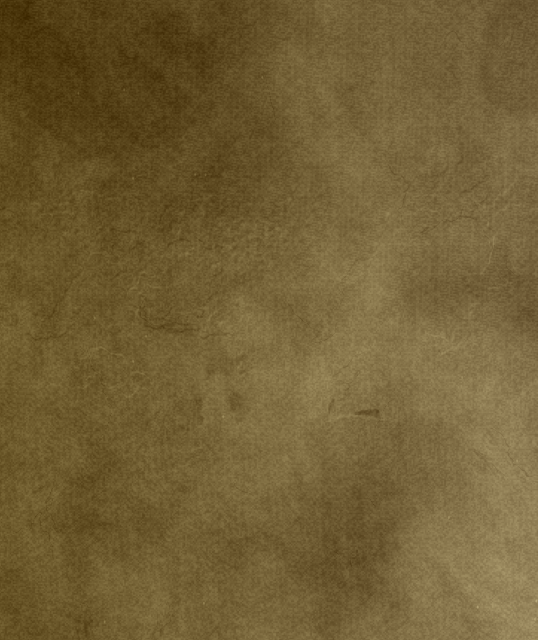
Reproduce this texture procedurally as a Shadertoy shader.

```glsl
float hash(vec2 p) {
    return fract(sin(dot(p, vec2(127.1, 311.7))) * 43758.5453);
}

float noise(vec2 p) {
    vec2 i = floor(p), f = fract(p);
    f *= f * (3.0 - 2.0 * f);
    return mix(mix(hash(i), hash(i + vec2(1, 0)), f.x),
               mix(hash(i + vec2(0, 1)), hash(i + vec2(1, 1)), f.x), f.y);
}

float fbm(vec2 p) {
    float sum = 0.0, amp = 0.52;
    for (int i = 0; i < 5; i++) {
        sum += amp * noise(p);
        p = mat2(1.6, 1.2, -1.2, 1.6) * p + 17.3;
        amp *= 0.5;
    }
    return sum;
}

float segment(vec2 p, vec2 a, vec2 b) {
    vec2 d = b - a;
    return length(p - a - d * clamp(dot(p - a, d) / dot(d, d), 0.0, 1.0));
}

// Broad stains and worn lights: centre, radius, strength
float stains(vec2 p) {
    vec4 spots[10] = vec4[10](
        vec4(0.27, 0.91, 0.21, -0.48), vec4(0.00, 1.00, 0.22, -0.38),
        vec4(0.34, 0.74, 0.11, -0.22), vec4(0.55, 0.48, 0.15, 0.20),
        vec4(0.86, 0.14, 0.18, 0.34), vec4(0.55, 0.15, 0.13, -0.42),
        vec4(0.66, 0.54, 0.07, -0.28), vec4(0.83, 0.52, 0.09, -0.38),
        vec4(0.68, 0.27, 0.07, -0.24), vec4(0.82, 1.00, 0.18, -0.25));
    float tone = 0.0;
    for (int i = 0; i < 10; i++) {
        vec2 d = (p - spots[i].xy) / spots[i].z;
        tone += spots[i].w * exp(-dot(d, d));
    }
    return tone;
}

// Raised flakes with crisp, ragged borders
float flakes(vec2 p) {
    float h = fbm(p * 11.0 + 4.0);
    return smoothstep(0.48, 0.51, h) + smoothstep(0.59, 0.62, h);
}

void mainImage(out vec4 fragColor, in vec2 fragCoord) {
    vec2 p = fragCoord / iResolution.y;
    float px = 1.0 / iResolution.y;
    vec2 warp = vec2(fbm(p * 6.0), fbm(p * 6.0 + 31.0)) - 0.5;

    // Soft lighting and cloudy mottling
    float tone = 0.41 + 0.34 * smoothstep(0.0, 0.58, p.x);
    tone += stains(p + 0.16 * warp);
    tone += 0.5 * (fbm(p * 5.0 + 2.0 * warp + 9.0) - 0.5);
    tone += 0.35 * (fbm(p * 26.0 + 3.0 * warp) - 0.5);
    tone += 0.07 * (noise(p * vec2(70.0, 9.0) + 5.0 * warp) - 0.5);

    // Lit and shaded flake edges in worn patches
    float worn = smoothstep(0.46, 0.68, fbm(p * 7.0 + 50.0));
    worn *= 0.35 + 0.65 * smoothstep(0.35, 0.05, abs(p.y - 0.52));
    tone += 0.24 * worn * (flakes(p) - flakes(p + vec2(-0.0015, 0.003)));
    vec2 d = (p - vec2(0.34, 0.38)) / vec2(0.05, 0.06);
    tone -= 0.4 * exp(-dot(d, d)) * smoothstep(0.45, 0.65, fbm(p * 30.0));

    // Pebbled leather patch
    d = (p - vec2(0.40, 0.64)) / vec2(0.09, 0.06);
    float pebble = noise(p * 170.0) - noise(p * 170.0 + vec2(-0.5, 0.6));
    tone += (0.05 + 0.24 * exp(-dot(d, d))) * pebble;

    // Fine hairline cracks
    float vein = abs(fbm(p * 8.0 + 2.0 * warp + 70.0) - 0.5);
    float broken = smoothstep(0.58, 0.75, noise(p * 14.0 + 8.0));
    tone -= 0.16 * broken * smoothstep(0.012, 0.002, vein);

    // Torn flake with its creases
    vec2 q = p + 0.012 * (vec2(noise(p * 90.0), noise(p * 90.0 + 7.0)) - 0.5);
    float tear = segment(q, vec2(0.558, 0.356), vec2(0.590, 0.354));
    float rim = min(segment(q, vec2(0.512, 0.343), vec2(0.545, 0.352)),
                    segment(q, vec2(0.545, 0.352), vec2(0.600, 0.349)));
    float crease = segment(q, vec2(0.518, 0.378), vec2(0.511, 0.358));
    tone += 0.22 * smoothstep(0.003 + px, 0.0, rim);
    tone -= 0.38 * smoothstep(0.004 + px, 0.002, tear);
    tone -= 0.35 * smoothstep(0.003 + px, 0.0, crease);

    // Sparse pale chips
    vec2 cell = floor(p * 45.0);
    vec2 offset = fract(p * 45.0) - 0.25 - 0.5 * vec2(hash(cell), hash(cell + 3.0));
    float chip = smoothstep(0.11, 0.02, length(offset * vec2(1.0, 0.7)));
    tone += 0.45 * chip * step(0.992, hash(cell + 19.0));

    // Fine grain
    tone += 0.34 * (noise(p * 430.0) - 0.5) + 0.18 * (noise(p * 210.0 + 40.0) - 0.5);

    vec3 color = mix(vec3(0.32, 0.24, 0.09), vec3(0.56, 0.49, 0.31), tone);
    color.b += 0.045 * (p.x - 0.42);
    fragColor = vec4(clamp(color, 0.0, 1.0), 1.0);
}
```
